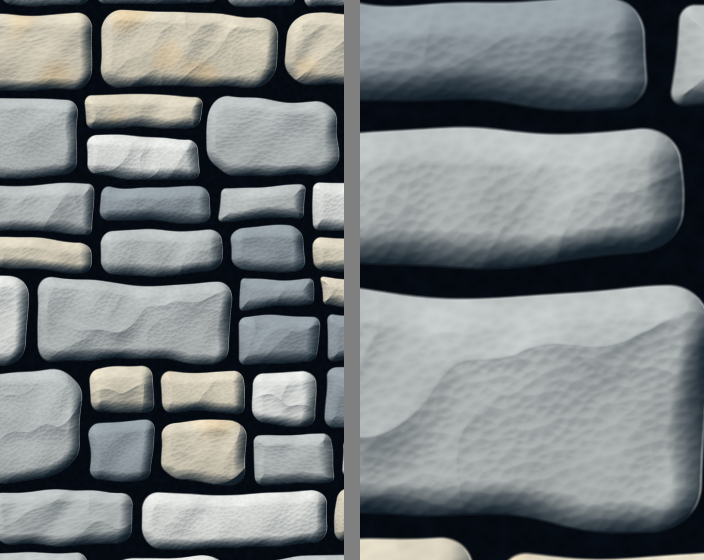
Left: the whole. Right: its middle third, enlarged.
Write a WebGL 2 fragment shader that draws this texture.

```glsl
#version 300 es
precision highp float;
// Dry stone wall: weathered grey and cream blocks in uneven courses with dark joints.

#define COURSES 6.0
#define JOINT 0.0065
#define BEVEL 0.021
#define STEEPNESS 0.7
#define TILT 0.24
#define SPLIT_CHANCE 0.42
#define DENT_HEIGHT 0.009
#define GRAIN_HEIGHT 0.00042
#define SEED 23.0
#define LIGHT vec3(-0.35, 0.55, 0.76)
#define JOINT_COLOR vec3(0.02, 0.04, 0.07)
#define RIM_COLOR vec3(0.08, 0.13, 0.17)

uniform vec2 u_resolution;
out vec4 fragColor;

struct Stone { float dist; vec2 id; vec2 local; };

float hash(vec2 p) {
  vec3 q = fract(vec3(p.xyx + SEED) * 0.1031);
  q += dot(q, q.yzx + 33.33);
  return fract((q.x + q.y) * q.z);
}

// Distance to the nearest scattered cell point.
float cellular(vec2 p) {
  vec2 cell = floor(p);
  float nearest = 4.0;
  for (int y = -1; y <= 1; y++)
    for (int x = -1; x <= 1; x++) {
      vec2 c = cell + vec2(x, y);
      vec2 offset = c + vec2(hash(c), hash(c + 71.0)) - p;
      nearest = min(nearest, dot(offset, offset));
    }
  return sqrt(nearest);
}

float waves(vec2 p) {
  return 0.5 * sin(p.x + 1.7 * sin(p.y * 0.8))
       + 0.3 * sin(p.y * 1.9 + 1.3 * sin(p.x * 1.4) + 2.0)
       + 0.2 * sin(dot(p, vec2(2.7, -2.2)) + 4.0);
}

// Jittered interval of a line that holds t.
float cut(float i, float lane, float jitter) {
  return i + jitter * (hash(vec2(i, lane)) - 0.5);
}

vec2 span(float t, float lane, float jitter, out float i) {
  i = floor(t);
  if (t < cut(i, lane, jitter)) i -= 1.0;
  else if (t >= cut(i + 1.0, lane, jitter)) i += 1.0;
  return vec2(cut(i, lane, jitter), cut(i + 1.0, lane, jitter));
}

// Halves a box along one axis and keeps the side that holds p.
void split(vec2 p, int axis, inout vec2 lo, inout vec2 hi, inout vec2 id) {
  float at = mix(lo[axis], hi[axis], mix(0.4, 0.6, hash(id + 31.0)));
  if (p[axis] < at) { hi[axis] = at; id += vec2(40.0, 13.0); }
  else { lo[axis] = at; id += vec2(17.0, 60.0); }
}

Stone findStone(vec2 p) {
  p += 0.008 * vec2(waves(p.yx * 13.0), waves(p * 12.0 + 3.0));
  p += 0.0022 * vec2(waves(p * 38.0), waves(p.yx * 35.0 + 5.0));

  // Course, block, then optional smaller pieces
  float row, column;
  vec2 ys = span(p.y * COURSES, 3.0, 0.45, row) / COURSES;
  float width = mix(0.2, 0.42, hash(vec2(row, 17.0)));
  float shift = 5.0 * hash(vec2(row, 29.0));
  vec2 xs = (span(p.x / width + shift, 40.0 + row, 0.5, column) - shift) * width;
  vec2 lo = vec2(xs.x, ys.x), hi = vec2(xs.y, ys.y), id = vec2(column, row);
  if (hi.y - lo.y > 0.14 && hash(id + 9.0) < SPLIT_CHANCE) {
    split(p, 1, lo, hi, id);
    if (hi.x - lo.x > 0.23) split(p, 0, lo, hi, id);
  }

  // Rounded block with four leaning sides
  vec2 extent = 0.5 * (hi - lo) - JOINT, q = p - 0.5 * (lo + hi);
  vec4 lean = TILT * (vec4(hash(id + 1.0), hash(id + 2.0), hash(id + 3.0), hash(id + 4.0)) - 0.5);
  lean.zw *= min(1.0, extent.y / extent.x);
  vec4 sides = vec4(-q.x, q.x, -q.y, q.y) - extent.xxyy
             + lean * q.yyxx + 0.6 * abs(lean) * extent.yyxx;
  float radius = min(extent.x, extent.y) * mix(0.25, 0.65, hash(id + 5.0));
  vec2 edge = vec2(max(sides.x, sides.y), max(sides.z, sides.w)) + radius;
  float dist = length(max(edge, 0.0)) + min(max(edge.x, edge.y), 0.0) - radius;
  return Stone(dist, id, q / extent);
}

// Grain coordinates run along a slanted bedding direction.
vec2 grainSpace(vec2 p, vec2 id) {
  float angle = mix(-0.1, 0.65, hash(id + 6.0));
  return mat2(cos(angle), -sin(angle), sin(angle), cos(angle)) * p + id * 0.37;
}

float grain(vec2 g, vec2 id) {
  return cellular(g * vec2(mix(55.0, 150.0, hash(id + 7.0)), 165.0));
}

float surfaceHeight(vec2 p) {
  Stone s = findStone(p);
  float inset = 1.0 - clamp(-s.dist / BEVEL, 0.0, 1.0);
  vec2 g = grainSpace(p, s.id);
  float dent = cellular(g * vec2(8.0, 15.0) + 0.35 * waves(g * 30.0));
  return BEVEL * STEEPNESS * (1.0 - inset * inset)
       + DENT_HEIGHT * hash(s.id + 8.0) * dent * dent
       + 0.0028 * waves(g * vec2(22.0, 34.0)) + GRAIN_HEIGHT * grain(g, s.id);
}

vec3 stoneColor(vec2 p, vec2 id) {
  float pick = hash(id + 11.0);
  vec3 color = pick < 0.42 ? vec3(0.67, 0.69, 0.69) : pick < 0.68 ? vec3(0.78, 0.755, 0.685)
             : pick < 0.88 ? vec3(0.80, 0.81, 0.80) : vec3(0.54, 0.575, 0.60);
  float stain = smoothstep(0.25, 0.9, waves(p * 21.0 + id));
  if (pick > 0.42 && pick < 0.68) color = mix(color, vec3(0.84, 0.72, 0.53), 0.45 * stain);
  return color * (1.0 + 0.035 * waves(p * 45.0 + id));
}

void main() {
  vec2 p = gl_FragCoord.xy / u_resolution.y;
  Stone s = findStone(p);

  // Slope of the surface and sunlight from the upper left
  vec2 e = vec2(0.0017, 0.0);
  float h = surfaceHeight(p);
  vec2 slope = vec2(surfaceHeight(p + e.xy) - h, surfaceHeight(p + e.yx) - h) / e.x;
  vec3 light = normalize(LIGHT);
  float lit = max(dot(normalize(vec3(-slope, 1.0)), light), 0.0) / light.z;

  vec3 color = stoneColor(p, s.id) * (1.0 + 0.05 * s.local.y);
  color *= 0.97 + 0.06 * grain(grainSpace(p, s.id), s.id);
  color = mix(RIM_COLOR, color, min(lit, 1.0)) * (1.0 + 0.4 * max(lit - 1.0, 0.0));

  // Joints
  vec3 joint = JOINT_COLOR * (0.75 + 0.5 * cellular(p * 90.0));
  float blur = max(1.0 / u_resolution.y, 0.0012);
  fragColor = vec4(mix(joint, color, smoothstep(blur, -blur, s.dist)), 1.0);
}
```
